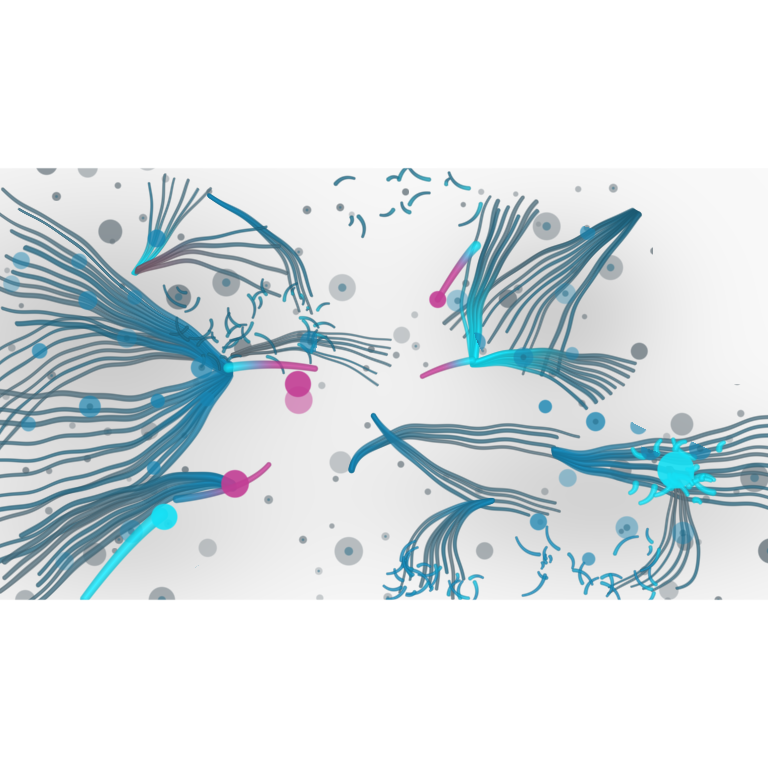
This background is drawn by a WebGL 2 fragment shader. Its source:

```glsl
#version 300 es
precision highp float;
uniform vec2 u_resolution;
out vec4 outColor;

const vec3 GREY = vec3(.40, .45, .48);
const vec3 TEAL = vec3(.12, .40, .51);
const vec3 BLUE = vec3(.09, .52, .70);
const vec3 CYAN = vec3(.08, .88, .96);
const vec3 PINK = vec3(.76, .24, .58);
const vec3 PLUM = vec3(.47, .37, .43);

float hash(vec2 v) { return fract(sin(dot(v, vec2(127.1, 311.7))) * 4375.85); }
vec2 hash2(vec2 v) { return vec2(hash(v), hash(v + 17.3)); }
float det(vec2 a, vec2 b) { return a.x * b.y - a.y * b.x; }
float cover(float d) {
  float soft = max(1. / u_resolution.y, .0013);
  return 1. - smoothstep(-soft, soft, d);
}

// Distance to a quadratic curve in x, position along it in y
vec2 curve(vec2 a, vec2 b, vec2 c) {
  float k = det(a, c), l = 2. * det(b, a), m = 2. * det(c, b);
  vec2 g = 2. * (l * (c - b) + m * (b - a) + k * (c - a));
  vec2 q = a + (l * m - k * k) * vec2(g.y, -g.x) / max(dot(g, g), 1e-12);
  float area = 2. * k + l + m;
  area = abs(area) < 1e-7 ? 1e-7 : area;
  float t = clamp((det(q, c - a) + 2. * det(b - a, q)) / area, 0., 1.);
  return vec2(length(mix(mix(a, b, t), mix(b, c, t), t)), t);
}

void strand(inout vec3 col, vec2 p, vec4 ab, vec2 c, float w, vec3 root, vec3 end) {
  vec2 s = curve(ab.xy - p, ab.zw - p, c - p);
  float width = w * mix(1.25, .8, s.y);
  vec3 ink = mix(root, end, smoothstep(0., .65, s.y));
  col = mix(col, ink * (1.08 - .25 * s.x / width), .82 * cover(s.x - width));
}

// Strands from a root through a bend; their tips spread along fan
void bundle(inout vec3 col, vec2 p, vec4 ab, vec4 tipFan, int n, float w, vec3 root) {
  vec2 a = ab.xy, b = ab.zw, c = tipFan.xy, fan = tipFan.zw;
  vec2 outside = abs(p - clamp(p, min(a, min(b, c)), max(a, max(b, c))));
  if (any(greaterThan(outside, abs(fan) * .6 + .05))) return;
  p += .003 * sin(p.yx * 43. + a) + .0012 * sin(p.yx * 97. + c * 9.);
  for (int i = 0; i < n; i++) {
    vec2 r = hash2(a + c + float(i) * 1.37);
    vec2 side = fan * ((float(i) + .3 + .4 * r.x) / float(n) - .5);
    vec2 tip = c + side + (c - b) * .35 * (r.y - .5);
    vec4 path = vec4(a + side * .06, b + side * .4 + .02 * (r - .5));
    strand(col, p, path, tip, w * (.75 + .5 * r.x), root, mix(TEAL, GREY, .8 * r.y));
  }
}

// Short curls inside a box of centre and half size
void tangle(inout vec3 col, vec2 p, vec4 box, int n, float w, vec3 ink) {
  if (any(greaterThan(abs(p - box.xy), box.zw + .04))) return;
  for (int i = 0; i < n; i++) {
    vec2 r = hash2(box.xy + float(i) * 2.13), v = hash2(r + 5.1) - .5;
    vec2 a = box.xy + box.zw * (2. * r - 1.);
    vec4 path = vec4(a, a + .03 * v + .02 * vec2(-v.y, v.x));
    strand(col, p, path, a + .06 * v, w, mix(ink, CYAN, .6 * r.x), ink);
  }
}

// Disc with centre in xy and radius in z
void disc(inout vec3 col, vec2 p, vec3 c, vec3 ink, float alpha) {
  col = mix(col, ink, alpha * cover(length(p - c.xy) - c.z));
}

// One jittered disc per grid cell, some with a dark core
void scatter(inout vec3 col, vec2 p, float size, float density, float radius, vec3 ink) {
  vec2 id = floor(p / size), r = hash2(id + size * 91.), s = hash2(id + 40.7);
  if (s.x > density) return;
  float rad = radius * (.55 + .45 * s.y);
  vec2 centre = id * size + mix(vec2(rad), vec2(size - rad), r);
  disc(col, p, vec3(centre, rad), ink, .3 + .5 * r.x);
  if (s.y > .6) disc(col, p, vec3(centre, rad * .3), TEAL, .5);
}

float haze(vec2 p, vec4 box) {
  vec2 q = (p - box.xy) / box.zw;
  return exp(-dot(q, q));
}

void main() {
  vec2 p = gl_FragCoord.xy / u_resolution.y;
  // Soft shadows and loose discs
  float shade = haze(p, vec4(.14, .56, .25, .17)) + .6 * haze(p, vec4(.15, .3, .2, .1))
    + .9 * haze(p, vec4(.72, .59, .14, .12)) + .8 * haze(p, vec4(.78, .35, .26, .11));
  vec3 col = mix(vec3(.975), vec3(.68), .62 * min(shade, 1.));
  float filled = 1. - step(.85, p.x) * step(.5, p.y);
  scatter(col, p, .085, .42 * filled, .019, GREY);
  scatter(col, p, .041, .3 * filled, .006, GREY);

  // Left fans
  vec2 hub = vec2(.297, .521), knot = vec2(.615, .531);
  bundle(col, p, vec4(hub, .1, .61), vec4(-.02, .46, 0, .17), 7, .0022, GREY);
  bundle(col, p, vec4(hub, .23, .4), vec4(-.03, .38, 0, .26), 11, .0033, BLUE);
  bundle(col, p, vec4(hub, .15, .615), vec4(.01, .67, .02, .18), 11, .0034, BLUE);
  bundle(col, p, vec4(.3, .37, .2, .39), vec4(.03, .25, -.04, .09), 8, .0036, BLUE);
  bundle(col, p, vec4(.178, .646, .22, .7), vec4(.24, .76, .09, -.03), 6, .0022, CYAN);
  bundle(col, p, vec4(.276, .745, .38, .69), vec4(.4, .6, .03, 0), 4, .0022, BLUE);
  bundle(col, p, vec4(.18, .65, .27, .69), vec4(.36, .66, 0, .12), 4, .0027, PLUM);
  bundle(col, p, vec4(.3, .54, .43, .57), vec4(.5, .53, .01, .07), 6, .0018, GREY);

  // Right fans
  bundle(col, p, vec4(.83, .72, .72, .66), vec4(.65, .55, .14, -.1), 11, .0024, TEAL);
  bundle(col, p, vec4(knot, .61, .65), vec4(.67, .73, .07, -.02), 8, .0028, CYAN);
  bundle(col, p, vec4(knot, .74, .54), vec4(.8, .495, .05, .07), 9, .0026, CYAN);

  // Lower loops
  bundle(col, p, vec4(.455, .39, .47, .46), vec4(.73, .42, .02, .05), 4, .0026, BLUE);
  bundle(col, p, vec4(.49, .46, .53, .37), vec4(.71, .335, .01, .03), 4, .0024, BLUE);
  bundle(col, p, vec4(.72, .41, .85, .38), vec4(1.02, .4, 0, .14), 10, .003, BLUE);
  bundle(col, p, vec4(.64, .35, .56, .34), vec4(.56, .24, .09, 0), 8, .0025, BLUE);
  bundle(col, p, vec4(.87, .39, .92, .27), vec4(.82, .23, .1, 0), 6, .0018, GREY);

  // Curls
  tangle(col, p, vec4(.33, .575, .09, .045), 38, .0018, TEAL);
  tangle(col, p, vec4(.57, .25, .05, .03), 22, .002, BLUE);
  tangle(col, p, vec4(.78, .26, .08, .035), 22, .002, BLUE);
  tangle(col, p, vec4(.53, .74, .1, .03), 12, .0022, TEAL);
  tangle(col, p, vec4(.88, .38, .06, .04), 18, .0035, CYAN);

  // Cell bodies and bright stems
  scatter(col, p, .072, .55 * smoothstep(.3, .6, shade), .015, BLUE);
  strand(col, p, vec4(.21, .33, .17, .3), vec2(.11, .22), .007, CYAN, CYAN);
  strand(col, p, vec4(.62, .68, .6, .66), vec2(.57, .61), .005, CYAN, PINK);
  strand(col, p, vec4(hub, .35, .53), vec2(.41, .52), .005, CYAN, PINK);
  strand(col, p, vec4(knot, .58, .525), vec2(.55, .51), .004, CYAN, PINK);
  strand(col, p, vec4(.23, .35, .32, .36), vec2(.35, .395), .004, BLUE, PINK);
  disc(col, p, vec3(.388, .5, .017), PINK, .9);
  disc(col, p, vec3(.389, .479, .018), PINK, .5);
  disc(col, p, vec3(.306, .37, .018), PINK, .9);
  disc(col, p, vec3(.57, .61, .011), PINK, .9);
  disc(col, p, vec3(.88, .388, .024), CYAN, .9);
  disc(col, p, vec3(.214, .327, .017), CYAN, .9);

  // Blank margins
  outColor = vec4(mix(vec3(1), col, cover(abs(p.y - .5) - .281)), 1);
}
```
